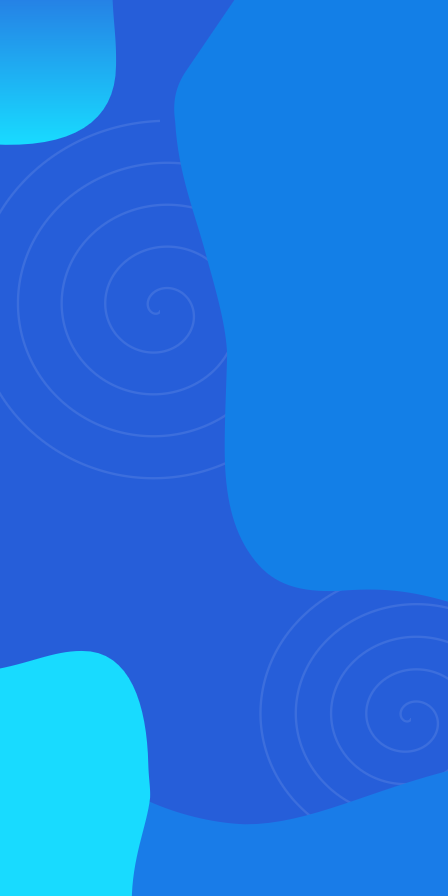
This background is drawn by a WebGL 1 fragment shader. Its source:

```glsl
precision highp float;

// Flat backdrop of soft blue and cyan blobs over two faint spirals.
// Each blob is a path of cubic curves, reduced to a signed distance;
// the spirals are evaluated directly in polar coordinates.

uniform vec2 u_resolution;

const vec2 CANVAS = vec2(100.0, 200.0);
const float TAU = 6.283185;
const int CURVE_STEPS = 16;
const float SPIRAL_TURNS = 4.5;
const float SPIRAL_HALF_WIDTH = 0.26;

const vec3 ROYAL = vec3(0.149, 0.369, 0.851);
const vec3 AZURE = vec3(0.075, 0.498, 0.906);
const vec3 COBALT = vec3(0.098, 0.486, 0.910);
const vec3 SKY = vec3(0.145, 0.510, 0.900);
const vec3 CYAN = vec3(0.094, 0.860, 1.0);

// Path state: pen position, nearest distance, +1 inside or -1 outside
struct Path {
  vec2 pen;
  float dist;
  float side;
};

Path moveTo(vec2 start) {
  return Path(start, 1000.0, -1.0);
}

// Adds a straight edge and counts crossings of a ray towards +x
void lineTo(inout Path path, vec2 p, vec2 end) {
  vec2 edge = end - path.pen;
  vec2 rel = p - path.pen;
  float along = clamp(dot(rel, edge) / dot(edge, edge), 0.0, 1.0);
  path.dist = min(path.dist, length(rel - edge * along));
  if ((path.pen.y > p.y) != (end.y > p.y)) {
    if (rel.x < edge.x * rel.y / edge.y) path.side = -path.side;
  }
  path.pen = end;
}

// Adds a cubic Bezier curve as short straight edges
void curveTo(inout Path path, vec2 p, vec2 b, vec2 c, vec2 d) {
  vec2 a = path.pen;
  for (int i = 1; i <= CURVE_STEPS; i++) {
    float t = float(i) / float(CURVE_STEPS);
    float s = 1.0 - t;
    lineTo(path, p, s * s * s * a + 3.0 * s * t * (s * b + t * c) + t * t * t * d);
  }
}

float coverage(float signedDist, float pixel) {
  return clamp(0.5 + signedDist / pixel, 0.0, 1.0);
}

float fillMask(Path path, float pixel) {
  return coverage(path.side * path.dist, pixel);
}

// Clockwise spiral starting downwards; pitch is the gap between turns
float spiralMask(vec2 p, vec2 center, vec2 pitch, float pixel) {
  vec2 q = (p - center) / pitch;
  float radius = max(length(q), 0.001);
  float turn = fract(-atan(q.y, q.x) / TAU - 0.25);
  float arm = clamp(floor(radius - turn + 0.5), 0.0, floor(SPIRAL_TURNS - turn));
  float gap = abs(radius - turn - arm) * length(p - center) / radius;
  gap /= length(vec2(1.0, 1.0 / (TAU * radius)));
  return coverage(SPIRAL_HALF_WIDTH - gap, pixel);
}

Path rightBlob(vec2 p) {
  Path path = moveTo(vec2(53.4, 201.6));
  lineTo(path, p, vec2(41.7, 184.4));
  curveTo(path, p, vec2(39.1, 180.7), vec2(38.5, 177.1), vec2(39.1, 172.9));
  curveTo(path, p, vec2(39.8, 160.9), vec2(43.5, 152.6), vec2(46.1, 142.7));
  curveTo(path, p, vec2(48.4, 134.4), vec2(50.5, 127.1), vec2(50.7, 120.8));
  curveTo(path, p, vec2(50.5, 112.8), vec2(50.0, 103.6), vec2(50.2, 97.1));
  curveTo(path, p, vec2(50.5, 88.0), vec2(52.3, 80.7), vec2(56.8, 75.0));
  curveTo(path, p, vec2(61.2, 69.3), vec2(67.2, 67.8), vec2(75.5, 68.1));
  curveTo(path, p, vec2(84.6, 68.8), vec2(91.1, 68.5), vec2(102.0, 65.1));
  lineTo(path, p, vec2(102.0, 202.0));
  return path;
}

Path bottomWave(vec2 p) {
  Path path = moveTo(vec2(26.0, 25.5));
  lineTo(path, p, vec2(33.3, 21.1));
  curveTo(path, p, vec2(39.1, 18.5), vec2(46.9, 16.3), vec2(54.7, 16.0));
  curveTo(path, p, vec2(69.0, 15.9), vec2(83.3, 24.0), vec2(102.0, 28.4));
  lineTo(path, p, vec2(102.0, -2.0));
  return path;
}

Path lowerLeftBlob(vec2 p) {
  Path path = moveTo(vec2(-2.1, 50.4));
  curveTo(path, p, vec2(6.5, 51.8), vec2(11.7, 54.7), vec2(18.2, 54.7));
  curveTo(path, p, vec2(29.2, 54.9), vec2(32.8, 42.4), vec2(33.1, 29.4));
  curveTo(path, p, vec2(33.2, 26.0), vec2(33.6, 24.2), vec2(33.5, 21.9));
  curveTo(path, p, vec2(32.8, 15.6), vec2(29.4, 8.6), vec2(29.4, -1.6));
  return path;
}

Path upperLeftBlob(vec2 p) {
  Path path = moveTo(vec2(25.1, 201.0));
  curveTo(path, p, vec2(25.3, 194.8), vec2(26.0, 191.7), vec2(25.9, 185.4));
  curveTo(path, p, vec2(25.8, 172.7), vec2(16.1, 166.7), vec2(-2.1, 167.8));
  return path;
}

void main() {
  vec2 p = gl_FragCoord.xy / u_resolution * CANVAS;
  float pixel = max(CANVAS.x / u_resolution.x, CANVAS.y / u_resolution.y);

  // Faint spirals lie beneath the blobs
  float spirals = max(spiralMask(p, vec2(35.8, 130.8), vec2(9.77, 9.38), pixel),
                      spiralMask(p, vec2(91.7, 39.6), vec2(7.89, 7.29), pixel));
  vec3 color = mix(ROYAL, vec3(1.0), 0.1 * spirals);

  // Blobs from back to front
  color = mix(color, AZURE, fillMask(rightBlob(p), pixel));
  color = mix(color, COBALT, fillMask(bottomWave(p), pixel));
  color = mix(color, CYAN, fillMask(lowerLeftBlob(p), pixel));
  vec3 fade = mix(CYAN, SKY, smoothstep(0.0, 1.0, 0.0) + clamp((p.y - 167.7) / 32.3, 0.0, 1.0));
  color = mix(color, fade, fillMask(upperLeftBlob(p), pixel));

  gl_FragColor = vec4(color, 1.0);
}
```
